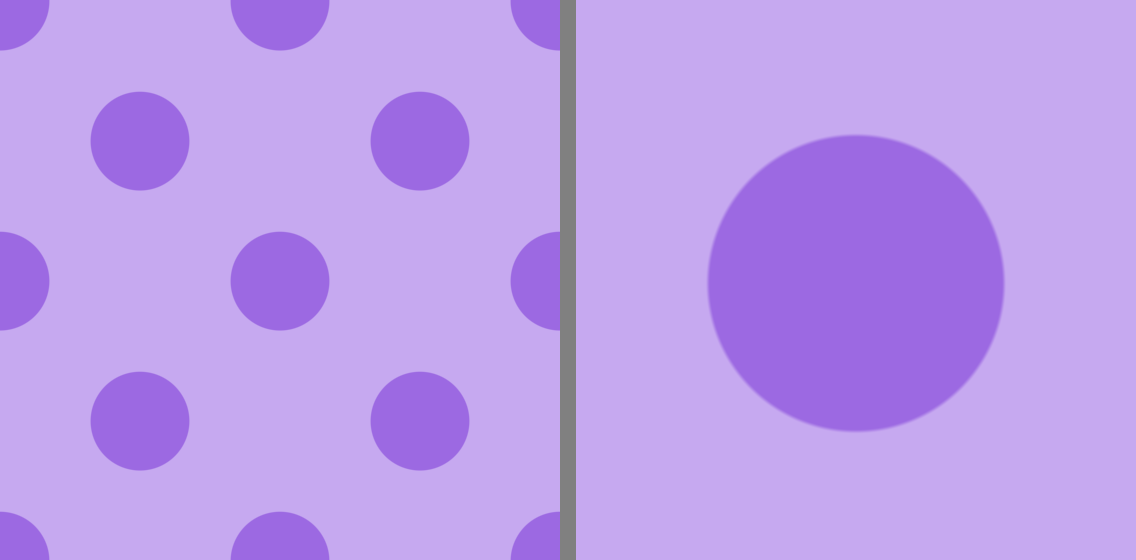
Left: the whole. Right: its middle third, enlarged.
A Shadertoy shader for this pattern:

```glsl
// Signed distance to the nearest dot of a square lattice
float dotLattice(vec2 p, float spacing, float radius) {
    vec2 cell = (fract(p / spacing + 0.5) - 0.5) * spacing;
    return length(cell) - radius;
}

void mainImage(out vec4 fragColor, in vec2 fragCoord) {
    vec2 uv = fragCoord / iResolution.xy + vec2(0.0, 0.002);

    // Two interleaved lattices, two repeats each way, form the staggered rows
    float dist = min(dotLattice(uv, 0.5, 0.0882),
                     dotLattice(uv - 0.25, 0.5, 0.0882));

    // Slightly soft dot edge, never thinner than one pixel
    float edge = max(0.0015, 0.75 / min(iResolution.x, iResolution.y));
    float coverage = 1.0 - smoothstep(-edge, edge, dist);

    vec3 lilac = vec3(0.778, 0.661, 0.942);
    vec3 violet = vec3(0.611, 0.412, 0.886);
    fragColor = vec4(mix(lilac, violet, coverage), 1.0);
}
```
